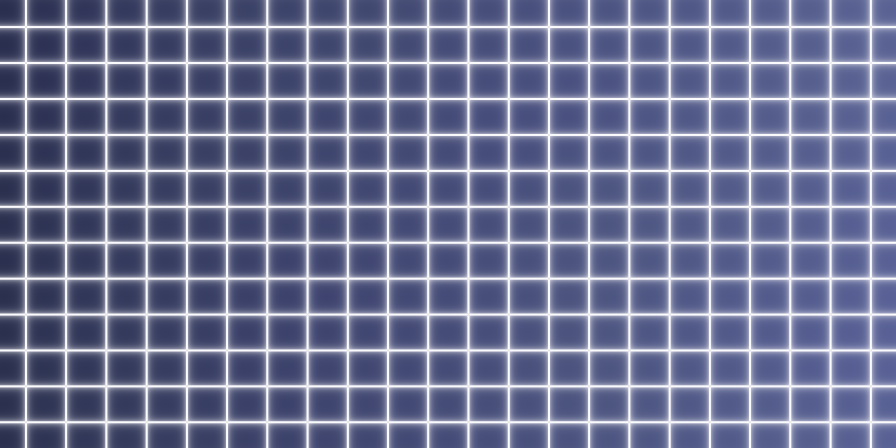
A WebGL 1 fragment shader for this pattern:

```glsl
precision highp float;
// Glowing white rectangular grid over a dark-to-light slate blue gradient.

uniform vec2 u_resolution;

// Lengths are fractions of the canvas height unless noted.
const vec2 CELL_SIZE = vec2(0.0898, 0.0802);
const vec2 FIRST_LINE = vec2(0.0579, 0.0573);
const float CORE_HALF_WIDTH = 0.0022;
const float GLOW_REACH = 0.0068;
const float GLOW_STRENGTH = 0.68;

const vec3 NIGHT_BLUE = vec3(0.160, 0.180, 0.305);
const vec3 SLATE_BLUE = vec3(0.345, 0.380, 0.580);
const vec3 LINE_WHITE = vec3(0.985, 0.985, 0.995);

// Distance on each axis to the nearest grid line.
vec2 gridDistance(vec2 p, vec2 cell, vec2 origin) {
  vec2 phase = fract((p - origin) / cell + 0.5) - 0.5;
  return abs(phase) * cell;
}

// Antialiased solid stroke.
float stroke(float d, float halfWidth, float pixel) {
  float soft = 0.5 * pixel;
  return 1.0 - smoothstep(halfWidth - soft, halfWidth + soft, d);
}

// Soft exponential halo.
float halo(float d, float reach, float strength) {
  return strength * exp(-d / reach);
}

// Layered sines for slow tonal drift, about -1 to 1.
float drift(vec2 p) {
  float sum = 0.0;
  float weight = 0.5;
  for (int i = 0; i < 3; i++) {
    sum += weight * sin(p.x + 1.3 * sin(p.y));
    p = mat2(1.2, 1.4, -1.4, 1.2) * p + 1.7;
    weight *= 0.5;
  }
  return sum;
}

// Left-to-right gradient with faint mottling.
vec3 background(vec2 p, float across) {
  vec3 base = mix(NIGHT_BLUE, SLATE_BLUE, pow(across, 0.8));
  return base + drift(p * 5.0) * vec3(0.004, 0.006, -0.005);
}

void main() {
  float pixel = 1.0 / u_resolution.y;
  vec2 p = gl_FragCoord.xy * pixel;
  float across = gl_FragCoord.x / u_resolution.x;
  vec2 d = gridDistance(p, CELL_SIZE, FIRST_LINE);

  // Core and halo of each line direction.
  float coreX = stroke(d.x, CORE_HALF_WIDTH, pixel);
  float coreY = stroke(d.y, CORE_HALF_WIDTH, pixel);
  float glowX = halo(d.x, GLOW_REACH, GLOW_STRENGTH);
  float glowY = halo(d.y, GLOW_REACH, GLOW_STRENGTH);

  // Combine both directions; crossings are slightly dimmer.
  float glow = 1.0 - (1.0 - glowX) * (1.0 - glowY);
  float core = max(coreX, coreY);
  float light = 1.0 - (1.0 - glow) * (1.0 - core);
  light -= 0.12 * coreX * coreY;

  vec3 color = mix(background(p, across), LINE_WHITE, light);
  gl_FragColor = vec4(color, 1.0);
}
```
